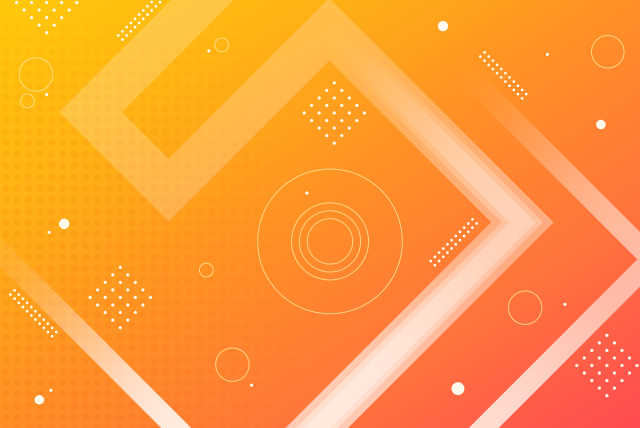
Give the GLSL for this background, as a Shadertoy shader.

```glsl
const vec3 YELLOW = vec3(1.0, 0.79, 0.04);
const vec3 AMBER = vec3(1.0, 0.70, 0.08);
const vec3 ORANGE = vec3(1.0, 0.56, 0.15);
const vec3 CORAL = vec3(1.0, 0.45, 0.24);
const vec3 ROSE = vec3(1.0, 0.29, 0.32);
const vec3 PALE = vec3(1.0, 0.94, 0.90);
const vec3 CREAM = vec3(1.0, 0.87, 0.55);

const float RIBBON = 0.073;      // half widths along the horizontal
const float THIN_RIBBON = 0.035;
const float LINE = 0.0012;
const float SPECK = 0.0037;
const float HALFTONE_PITCH = 0.0267;

// Layout in canvas heights, measured from the top left: x, y, radius
const vec3 RINGS[8] = vec3[](
    vec3(0.084, 0.174, 0.039), vec3(0.064, 0.236, 0.016),
    vec3(0.518, 0.105, 0.016), vec3(1.420, 0.121, 0.038),
    vec3(1.227, 0.719, 0.039), vec3(0.543, 0.852, 0.039),
    vec3(0.482, 0.631, 0.016), vec3(0.771, 0.564, 0.169));
const vec3 DISCS[5] = vec3[](
    vec3(1.035, 0.061, 0.012), vec3(1.404, 0.291, 0.011),
    vec3(0.150, 0.523, 0.012), vec3(1.070, 0.908, 0.015),
    vec3(0.092, 0.934, 0.011));
const vec2 SPECKS[8] = vec2[](
    vec2(0.488, 0.119), vec2(1.279, 0.127), vec2(0.717, 0.451),
    vec2(0.115, 0.543), vec2(1.320, 0.711), vec2(0.588, 0.900),
    vec2(0.119, 0.912), vec2(0.109, 0.221));
const vec2 DIAMONDS[4] = vec2[](
    vec2(0.781, 0.264), vec2(0.281, 0.695),
    vec2(1.418, 0.854), vec2(0.109, 0.006));
// Third value: 0 runs down to the right, 1 runs up to the right
const vec3 STRIPS[4] = vec3[](
    vec3(1.176, 0.176, 0.0), vec3(1.060, 0.566, 1.0),
    vec3(0.078, 0.732, 0.0), vec3(0.330, 0.039, 1.0));

float fill(float d) { return clamp(0.5 - d * iResolution.y, 0.0, 1.0); }

// Coordinates along the two diagonals
vec2 diagonal(vec2 p) { return vec2(p.x + p.y, p.x - p.y); }

// Square-cornered distance to an axis-aligned segment
float bar(vec2 q, vec2 a, vec2 b) {
    vec2 d = abs(q - clamp(q, min(a, b), max(a, b)));
    return max(d.x, d.y);
}

// Distance to the nearest dot centre of a finite diagonal grid
float dotGrid(vec2 q, vec2 count, float pitch) {
    vec2 first = -0.5 * (count - 1.0);
    vec2 cell = clamp(round(q / pitch - first), vec2(0.0), count - 1.0);
    return length(q - (first + cell) * pitch) * 0.7071;
}

float ribbonFill(float d, float halfWidth) {
    return fill((d - halfWidth) * 0.7071);
}

vec3 backdrop(vec2 p, float aspect) {
    float t = 2.0 * (p.x / aspect + p.y);
    vec3 c = mix(YELLOW, AMBER, clamp(t, 0.0, 1.0));
    c = mix(c, ORANGE, clamp(t - 1.0, 0.0, 1.0));
    c = mix(c, CORAL, clamp(t - 2.0, 0.0, 1.0));
    c = mix(c, ROSE, clamp(t - 3.0, 0.0, 1.0));
    // Halftone fading to the right
    vec2 cell = (fract(p / HALFTONE_PITCH) - 0.5) * HALFTONE_PITCH;
    float spot = smoothstep(0.011, 0.006, length(cell));
    float fade = smoothstep(0.95, 0.1, p.x) * smoothstep(-0.1, 0.35, p.y);
    return mix(c, c * vec3(0.99, 0.92, 0.75), spot * fade * 0.65);
}

vec3 ribbons(vec3 c, vec2 q) {
    // Thin ribbons on the left and right
    float left = bar(q, vec2(0.4, -0.588), vec2(2.0, -0.588));
    c = mix(c, PALE, ribbonFill(left, THIN_RIBBON) * mix(0.08, 0.95, smoothstep(0.55, 1.42, q.x)));
    float right = min(bar(q, vec2(1.25, 0.918), vec2(2.13, 0.918)),
                      bar(q, vec2(2.13, 0.918), vec2(2.13, -0.3)));
    float glow = 0.6 * smoothstep(1.2, 2.1, q.x) + 0.25 * smoothstep(0.85, 0.15, q.y);
    c = mix(c, PALE, ribbonFill(right, THIN_RIBBON) * glow);

    // Wide zigzag ribbon, brighter towards its lower end
    float d = bar(q, vec2(0.473, 0.9), vec2(0.473, -0.05));
    d = min(d, bar(q, vec2(0.473, -0.05), vec2(0.838, -0.05)));
    d = min(d, bar(q, vec2(0.838, -0.05), vec2(0.838, 0.701)));
    d = min(d, bar(q, vec2(0.838, 0.701), vec2(1.740, 0.701)));
    d = min(d, bar(q, vec2(1.740, 0.701), vec2(1.740, -0.6)));
    float tail = smoothstep(0.7, -0.2, q.y) * step(1.6, q.x);
    float alpha = 0.24 + 0.18 * smoothstep(0.9, 1.74, q.x) + 0.28 * tail;
    float core = 0.32 * smoothstep(0.8, 1.7, q.x) + 0.25 * tail;
    c = mix(c, PALE, ribbonFill(d, RIBBON) * alpha);
    c = mix(c, PALE, ribbonFill(d, RIBBON * 0.66) * core);
    return mix(c, PALE, ribbonFill(d, RIBBON * 0.42) * core);
}

void mainImage(out vec4 fragColor, in vec2 fragCoord) {
    vec2 p = fragCoord / iResolution.y;
    p.y = 1.0 - p.y;
    vec3 c = ribbons(backdrop(p, iResolution.x / iResolution.y), diagonal(p));

    // Outlined circles, the last one with concentric rings
    float ring = 1.0;
    for (int i = 0; i < 8; i++)
        ring = min(ring, abs(length(p - RINGS[i].xy) - RINGS[i].z));
    for (int i = 0; i < 3; i++)
        ring = min(ring, abs(length(p - RINGS[7].xy) - 0.053 - 0.0185 * float(i)));
    c = mix(c, CREAM, 0.85 * fill(ring - LINE));

    // Solid discs, specks and dotted patches
    float d = 1.0;
    for (int i = 0; i < 5; i++) d = min(d, length(p - DISCS[i].xy) - DISCS[i].z);
    for (int i = 0; i < 8; i++) d = min(d, length(p - SPECKS[i]) - SPECK);
    for (int i = 0; i < 4; i++) {
        d = min(d, dotGrid(diagonal(p - DIAMONDS[i]), vec2(5.0), 0.0352) - SPECK);
        vec2 q = diagonal(p - STRIPS[i].xy);
        q = STRIPS[i].z > 0.5 ? q.yx : q;
        d = min(d, dotGrid(q, vec2(11.0, 2.0), 0.0195) - SPECK * 0.85);
    }
    c = mix(c, vec3(1.0, 0.98, 0.92), fill(d));
    fragColor = vec4(c, 1.0);
}
```
